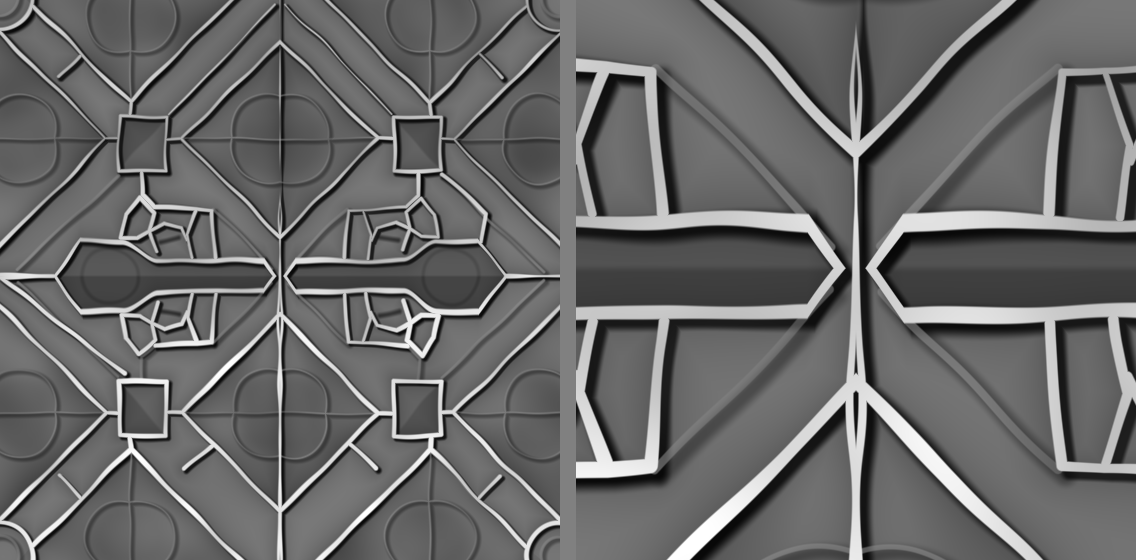
Left, the full canvas; right, a detail of the centre.
This pattern is drawn by a WebGL 1 fragment shader. Its source:

```glsl
precision highp float;
uniform vec2 u_resolution;

#define MID_Y 0.507
#define RIDGE_WIDTH 0.0068
#define FAINT_WIDTH 0.005
#define SHADOW_WIDTH 0.013
#define SHADOW_SHIFT vec2(-0.0045, 0.004)
#define WARP 0.012
#define BAND_TONE 0.465
#define LEAF_TONE 0.365
#define BODY_TONE 0.35
#define RIDGE_TONE 0.9

vec2 hashGradient(vec2 cell) {
  float a = 6.2832 * fract(sin(dot(cell, vec2(127.1, 311.7))) * 43758.5);
  return vec2(cos(a), sin(a));
}
float gradientNoise(vec2 p) {
  vec2 i = floor(p), f = p - i, s = f * f * (3.0 - 2.0 * f), e = vec2(1.0, 0.0);
  float low = mix(dot(hashGradient(i), f), dot(hashGradient(i + e), f - e), s.x);
  float high = mix(dot(hashGradient(i + e.yx), f - e.yx), dot(hashGradient(i + 1.0), f - 1.0), s.x);
  return mix(low, high, s.y);
}

// Segment from ends.xy to ends.zw, and a bend that continues to a third point
float segment(vec2 p, vec4 ends) {
  vec2 pa = p - ends.xy, ba = ends.zw - ends.xy;
  return length(pa - ba * clamp(dot(pa, ba) / dot(ba, ba), 0.0, 1.0));
}
float bend(vec2 p, vec4 ends, vec2 tip) {
  return min(segment(p, ends), segment(p, vec4(ends.zw, tip)));
}
float squareEdge(vec2 q) {
  vec2 d = abs(q - vec2(0.51, 0.473)) - vec2(0.083, 0.097);
  return length(max(d, 0.0)) + min(max(d.x, d.y), 0.0);
}

// Mirrored tile: x runs from outer edge to seam, y from the middle outward
vec2 fold(vec2 p) {
  vec2 wobble = vec2(gradientNoise(p * 13.0), gradientNoise(p * 13.0 + 40.0));
  return vec2(1.0 - 2.0 * abs(p.x - 0.5), 2.0 * abs(p.y - MID_Y)) + WARP * wobble;
}

// Along and across the nearest of three leaf triangles
vec2 leafCoords(vec2 q) {
  vec2 left = vec2(0.38 - q.x, q.y - 0.49), right = vec2(q.x - 0.65, q.y - 0.49);
  vec2 best = vec2(q.y - 0.62, q.x - 0.465);
  if (left.x - abs(left.y) > best.x - abs(best.y)) best = left;
  if (right.x - abs(right.y) > best.x - abs(best.y)) best = right;
  return best;
}
float lobeEdge(vec2 leaf) { return length(vec2(leaf.x - 0.31, abs(leaf.y) - 0.03)) - 0.13; }

float bodyEdge(vec2 q) {
  float h = mix(0.125, 0.055, smoothstep(0.44, 0.56, q.x));
  return q.y - min(h, 1.3 * min(q.x - 0.195, 0.985 - q.x));
}

float petals(vec2 q) {
  float d = bend(q, vec4(0.435, 0.14, 0.45, 0.22), vec2(0.495, 0.28));
  d = min(d, bend(q, vec4(0.495, 0.28, 0.55, 0.225), vec2(0.535, 0.165)));
  d = min(d, bend(q, vec4(0.535, 0.165, 0.495, 0.14), vec2(0.435, 0.14)));
  d = min(d, bend(q, vec4(0.55, 0.245, 0.705, 0.24), vec2(0.755, 0.235)));
  d = min(d, bend(q, vec4(0.705, 0.24, 0.672, 0.15), vec2(0.69, 0.065)));
  d = min(d, bend(q, vec4(0.56, 0.09, 0.535, 0.165), vec2(0.585, 0.19)));
  d = min(d, bend(q, vec4(0.585, 0.19, 0.65, 0.175), vec2(0.672, 0.13)));
  return min(d, segment(q, vec4(0.755, 0.235, 0.77, 0.065)));
}

// x: distance to strong ridges, y: distance to faint ones
vec2 ridges(vec2 p) {
  vec2 q = fold(p), leaf = leafCoords(q);
  bool upper = p.y > MID_Y, east = p.x > 0.5;
  float depth = leaf.x - abs(leaf.y), corner = length(q - vec2(0.0, 1.0));
  float d = min(min(abs(depth) * 0.7, abs(squareEdge(q))), min(petals(q), abs(bodyEdge(q)) * 0.8));
  // Connectors and crossbar
  d = min(d, segment(q, vec4(0.38, 0.49, 0.425, 0.49)));
  d = min(d, segment(q, vec4(0.595, 0.49, 0.65, 0.49)));
  d = min(d, segment(q, vec4(0.465, 0.62, 0.46, 0.57)));
  d = min(d, segment(q, vec4(0.21, 0.71, 0.285, 0.79)));
  d = min(d, segment(q, vec4(0.0, 0.0, 0.195, 0.0)));
  float stem = bend(q, vec4(0.505, 0.37, 0.505, 0.29), vec2(0.55, 0.245));
  // Differences between the four quarters
  if (upper) d = min(d, min(stem, segment(q, vec4(0.6, 0.58, 0.98, 0.97)) + 0.003));
  else d = min(d, segment(q, vec4(0.66, 0.69, 0.76, 0.6)));
  if (upper && east) d = min(d, bend(q, vec4(0.425, 0.36, 0.26, 0.22), vec2(0.28, 0.12)));
  if (!upper && !east) d = min(d, bend(q, vec4(0.0, 0.0, 0.16, 0.13), vec2(0.45, 0.35)));
  // Corner medallion and central seam
  d = min(max(d, 0.12 - corner), abs(corner - 0.12));
  d = min(d, abs(1.0 - q.x) + 0.003);
  float faint = min(min(stem, abs(corner - 0.07)), segment(q, vec4(0.425, 0.36, 0.06, 0.02)));
  faint = min(faint, segment(q, vec4(0.76, 0.24, 0.97, 0.03)));
  if (depth > 0.0) faint = min(faint, min(abs(leaf.y), abs(lobeEdge(leaf))) + 0.002);
  return vec2(d, faint);
}

// Tones of bands, leaves, body and square
float faceTone(vec2 p) {
  vec2 q = fold(p), leaf = leafCoords(q);
  float side = p.y - MID_Y, tone = BAND_TONE + 0.05 * gradientNoise(p * 7.0);
  float leafTone = LEAF_TONE + 0.035 * smoothstep(-0.06, 0.02, lobeEdge(leaf))
    + 0.12 * gradientNoise(p * 9.0 + 20.0) - 0.25 * leaf.y * leaf.x;
  tone = mix(tone, leafTone, smoothstep(-0.004, 0.004, leaf.x - abs(leaf.y)));
  float bodyTone = BODY_TONE + 0.4 * abs(side) - 0.08 * (1.0 - smoothstep(-0.003, 0.003, side));
  bodyTone -= 0.05 * (1.0 - smoothstep(0.0, 0.012, abs(length(q - vec2(0.39, 0.0)) - 0.1)));
  tone = mix(bodyTone, tone, smoothstep(-0.004, 0.004, bodyEdge(q)));
  float facet = smoothstep(-0.01, 0.01, (q.x - 0.51) * 1.15 - q.y + 0.473);
  tone = mix(0.33 + 0.07 * facet, tone, smoothstep(-0.004, 0.004, squareEdge(q)));
  return tone - 0.25 * (1.0 - smoothstep(0.0, 0.016, segment(q, vec4(0.575, 0.125, 0.64, 0.14))));
}

void main() {
  vec2 p = gl_FragCoord.xy / u_resolution;
  float soft = 2.2 / min(u_resolution.x, u_resolution.y);
  vec2 crest = ridges(p), shadow = ridges(p + SHADOW_SHIFT);
  float wear = gradientNoise(p * 10.0 + 70.0), glow = 1.0 - smoothstep(0.3, 0.7, p.y);
  float width = RIDGE_WIDTH * (0.85 + 0.35 * glow + 0.7 * wear);
  // Carved shadow beside each ridge, then the lit crest
  float tone = faceTone(p) * (1.0 - 0.25 * exp(-crest.x * 28.0));
  float shade = 1.0 - smoothstep(SHADOW_WIDTH * 0.35, SHADOW_WIDTH * (1.3 + wear), shadow.x);
  tone = mix(tone, 0.03, shade * (0.88 + 0.3 * wear));
  tone *= 0.65 + 0.35 * smoothstep(0.002, 0.018, shadow.y);
  float faint = 1.0 - smoothstep(FAINT_WIDTH - soft, FAINT_WIDTH + soft, crest.y);
  tone = mix(tone, 0.55, faint * (0.55 + 0.5 * wear));
  float lit = 1.0 - smoothstep(width - soft, width + soft, crest.x);
  tone = mix(tone, RIDGE_TONE - 0.17 * (1.0 - glow) + 0.25 * wear, lit);
  gl_FragColor = vec4(vec3(clamp(tone, 0.0, 1.0)), 1.0);
}
```
